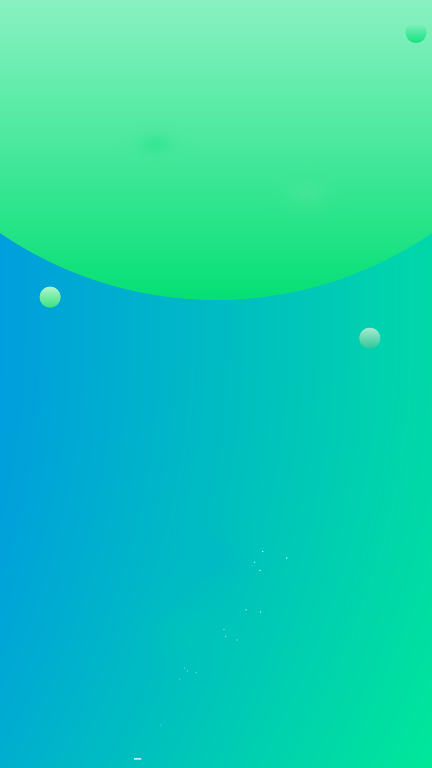
Write a Shadertoy shader that draws this background.

```glsl
// A green dome hanging over a blue-to-mint gradient, with small shaded balls and faint specks.

#define CANVAS_HEIGHT 1.7778
#define DOME_CENTER vec2(0.5, 1.967)
#define DOME_RADIUS 0.8836
#define DOME_BOTTOM 1.083
#define BALL_RADIUS 0.0243
#define SKY_BLUE vec3(0.0, 0.62, 0.87)
#define SKY_MINT vec3(0.0, 0.845, 0.66)
#define DOME_PALE vec3(0.54, 0.945, 0.76)
#define DOME_GREEN vec3(0.02, 0.875, 0.46)
#define SPECK_COUNT 14

float pixelSize;

// Antialiased coverage of a signed distance
float cover(float dist) {
    return 1.0 - smoothstep(-0.5 * pixelSize, 0.5 * pixelSize, dist);
}

float glow(vec2 p, vec2 center, vec2 size) {
    vec2 q = (p - center) / size;
    return exp(-dot(q, q));
}

vec2 hash2(float n) {
    return fract(sin(vec2(n * 12.99, n * 78.23) + 1.7) * 4375.85);
}

// Horizontal ramp that bends towards mint lower down
vec3 background(vec2 p) {
    float drop = max(0.0, 1.01 - p.y);
    vec3 color = SKY_BLUE + (SKY_MINT - SKY_BLUE) * (p.x + 0.28 * drop * drop);
    color += vec3(0.0, -0.018, 0.018) * glow(p, vec2(0.50, 0.48), vec2(0.07, 0.05));
    color += vec3(0.0, 0.015, -0.015) * glow(p, vec2(0.42, 0.31), vec2(0.09, 0.06));
    return color;
}

// Vertical ramp with two soft smudges
vec3 dome(vec2 p) {
    float height = (p.y - DOME_BOTTOM) / (CANVAS_HEIGHT - DOME_BOTTOM);
    vec3 color = mix(DOME_GREEN, DOME_PALE, height);
    color += vec3(-0.08, -0.01, -0.04) * glow(p, vec2(0.36, 1.445), vec2(0.035, 0.022));
    color += vec3(0.05, 0.0, 0.02) * glow(p, vec2(0.71, 1.327), vec2(0.045, 0.03));
    return color;
}

void addBall(inout vec3 color, vec2 p, vec2 center, vec3 low, vec3 high) {
    vec2 q = (p - center) / BALL_RADIUS;
    vec3 shade = mix(low, high, clamp(0.5 + 0.5 * q.y, 0.0, 1.0));
    color = mix(color, shade, cover((length(q) - 1.0) * BALL_RADIUS));
}

// Tiny dots scattered along a rising diagonal
float specks(vec2 p) {
    float light = 0.0;
    for (int i = 0; i < SPECK_COUNT; i++) {
        float along = float(i) / float(SPECK_COUNT - 1);
        vec2 jitter = hash2(float(i) + 1.0) - 0.5;
        vec2 center = mix(vec2(0.41, 0.13), vec2(0.66, 0.53), along) + 0.09 * jitter;
        light = max(light, mix(0.25, 0.8, along) * cover(length(p - center) - 0.0016));
    }
    return light;
}

void mainImage(out vec4 fragColor, in vec2 fragCoord) {
    // Canvas width is one unit, centered
    pixelSize = CANVAS_HEIGHT / iResolution.y;
    vec2 p = (fragCoord - 0.5 * iResolution.xy) * pixelSize + 0.5 * vec2(1.0, CANVAS_HEIGHT);

    vec3 color = background(p);
    color = mix(color, vec3(1.0), specks(p));
    color = mix(color, dome(p), cover(length(p - DOME_CENTER) - DOME_RADIUS));

    // Balls
    addBall(color, p, vec2(0.963, 1.703), vec3(0.08, 0.89, 0.50), vec3(0.55, 0.94, 0.76));
    addBall(color, p, vec2(0.116, 1.090), vec3(0.22, 0.89, 0.50), vec3(0.70, 0.96, 0.80));
    addBall(color, p, vec2(0.856, 0.995), vec3(0.18, 0.78, 0.60), vec3(0.66, 0.92, 0.82));

    // Short bright dash near the lower edge
    vec2 dash = abs(p - vec2(0.319, 0.021)) - vec2(0.008, 0.0014);
    color = mix(color, vec3(1.0), cover(max(dash.x, dash.y)));

    fragColor = vec4(clamp(color, 0.0, 1.0), 1.0);
}
```
